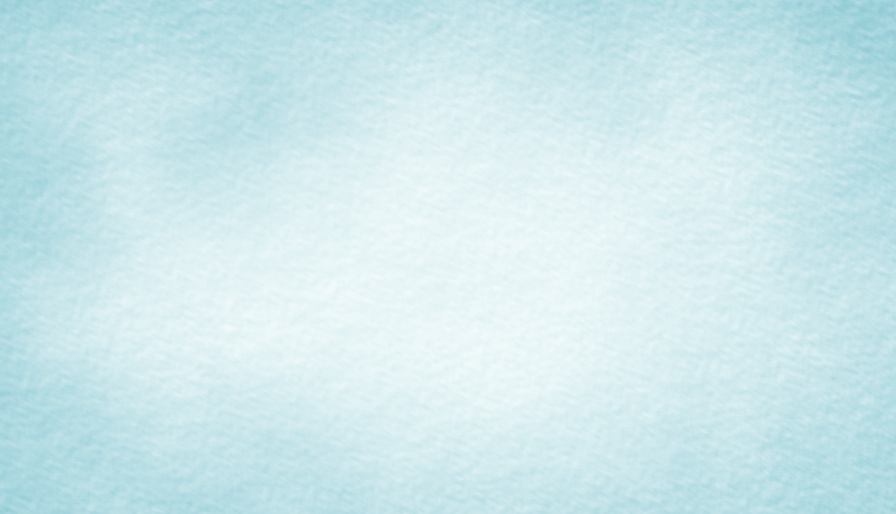
Give the GLSL for this background, as a Shadertoy shader.

```glsl
const vec3 DEEP_AQUA = vec3(0.600, 0.812, 0.850);
const vec3 PALE_MIST = vec3(0.915, 0.965, 0.970);

float hash(vec2 cell) {
    vec3 q = fract(vec3(cell.xyx) * 0.1031);
    q += dot(q, q.yzx + 33.33);
    return fract((q.x + q.y) * q.z);
}

float valueNoise(vec2 p) {
    vec2 cell = floor(p), f = fract(p);
    f = f * f * (3.0 - 2.0 * f);
    float low = mix(hash(cell), hash(cell + vec2(1, 0)), f.x);
    float high = mix(hash(cell + vec2(0, 1)), hash(cell + vec2(1, 1)), f.x);
    return mix(low, high, f.y);
}

// Layered noise centred on zero
float fbm(vec2 p, int octaves) {
    float sum = 0.0, amplitude = 0.5;
    for (int i = 0; i < octaves; i++) {
        sum += amplitude * (valueNoise(p) - 0.5);
        p = mat2(1.6, 1.2, -1.2, 1.6) * p + 17.3;
        amplitude *= 0.5;
    }
    return sum;
}

// Soft washes: centre x, centre y, radius, change in lightness
float washes(vec2 uv, float aspect) {
    const vec4 WASHES[12] = vec4[12](
        vec4(0.26, 0.73, 0.14, -0.24), vec4(0.14, 0.79, 0.17, 0.20),
        vec4(0.83, 0.80, 0.20, 0.18), vec4(0.33, 0.13, 0.14, -0.10),
        vec4(0.00, 0.60, 0.16, -0.24), vec4(0.14, 0.46, 0.18, 0.14),
        vec4(0.98, 1.00, 0.20, -0.14), vec4(0.92, 0.60, 0.15, -0.08),
        vec4(0.53, 0.22, 0.18, 0.08), vec4(0.52, 0.90, 0.14, 0.12),
        vec4(0.02, 0.20, 0.18, -0.08), vec4(0.28, 0.34, 0.18, 0.12));
    float sum = 0.0;
    for (int i = 0; i < 12; i++) {
        vec2 offset = (uv - WASHES[i].xy) * vec2(aspect, 1.0) / WASHES[i].z;
        sum += WASHES[i].w * exp(-dot(offset, offset));
    }
    return sum;
}

// Pressed paper fibres lit from one side
float paperRelief(vec2 p, float scale) {
    vec2 fibre = mat2(0.94, 0.34, -0.34, 0.94) * p * scale * vec2(0.8, 1.15);
    vec2 lightStep = vec2(0.35, -0.45);
    return fbm(fibre + lightStep, 3) - fbm(fibre - lightStep, 3);
}

void mainImage(out vec4 fragColor, in vec2 fragCoord) {
    vec2 uv = fragCoord / iResolution.xy;
    float aspect = iResolution.x / iResolution.y;
    vec2 p = uv * vec2(aspect, 1.0);

    // Bright centre fading to the rim
    float radius = length((uv - vec2(0.52, 0.46)) / 0.62);
    float rim = smoothstep(0.12, 1.22, radius);
    float lightness = 0.99 - 0.80 * rim;

    // Uneven pigment with wandering edges
    vec2 warp = vec2(fbm(p * 6.0, 5), fbm(p * 6.0 + 40.0, 5));
    lightness += washes(uv + 0.14 * warp, aspect);
    lightness += (0.14 + 0.16 * rim) * fbm(p * 9.0 + 9.0, 5);

    // Paper grain, stronger towards the rim and the right
    float grainStrength = 0.13 + 0.22 * rim + 0.08 * uv.x;
    float grain = paperRelief(p, 105.0) + 0.5 * paperRelief(p + 3.7, 48.0);
    lightness += grainStrength * grain;

    fragColor = vec4(mix(DEEP_AQUA, PALE_MIST, clamp(lightness, -0.1, 1.15)), 1.0);
}
```
